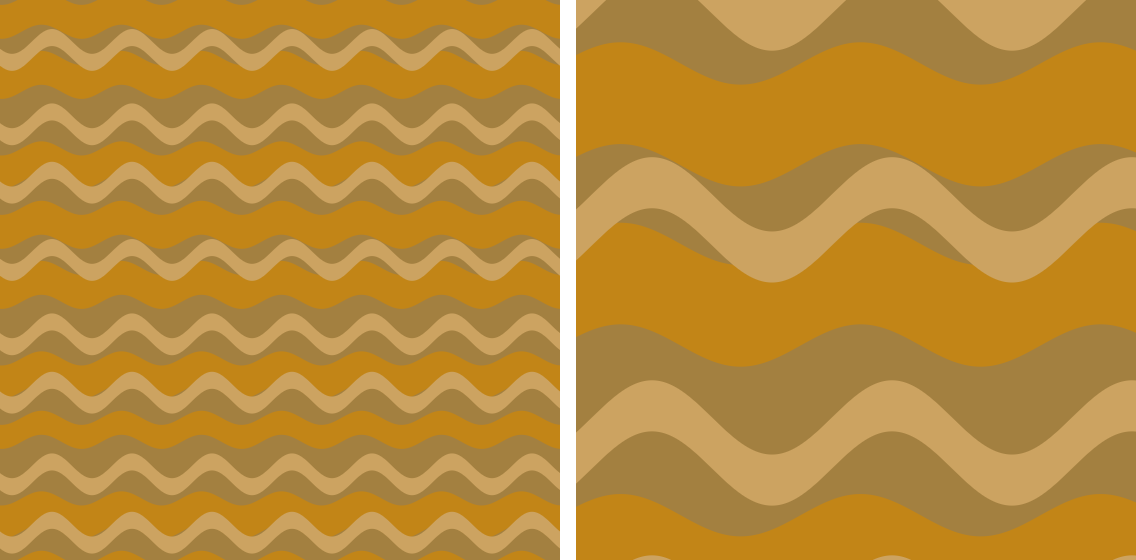
Left: the whole. Right: its middle third, enlarged.
This pattern is drawn by a WebGL 1 fragment shader. Its source:

```glsl
precision highp float;

uniform vec2 u_resolution;

const float TAU = 6.2831853;
const float WAVES_ACROSS = 7.0;
const float ROWS = 8.0;

const vec3 ORANGE = vec3(0.76, 0.52, 0.09);
const vec3 BROWN = vec3(0.64, 0.50, 0.25);
const vec3 SAND = vec3(0.80, 0.64, 0.38);

// Wave shape: amplitude in canvas heights, crest position in wavelengths
const float RIBBON_AMP = 0.0221;
const float RIBBON_CREST = 0.650;
const float RIBBON_HALF = 0.0152;
const float BAND_AMP = 0.0126;
const float BAND_CREST = 0.519;

// Three kinds of row make a group; the last group drops its first row
const float GROUP_STEP = 0.375;
const float LAST_GROUP_SHIFT = 0.125;
const float FIRST_SHORT_ROW = 6.0;
const vec3 RIBBON_Y = vec3(0.0892, 0.2220, 0.3262);
const vec3 BAND_OFFSET = vec3(-0.0091, -0.0075, 0.0215);
const vec3 BAND_HALF = vec3(0.0234, 0.0505, 0.0234);

float pick(vec3 values, float kind) {
  return dot(values, vec3(equal(vec3(kind), vec3(0.0, 1.0, 2.0))));
}

// Coverage of a wavy stripe that wraps vertically; p.y runs downward
float stripe(vec2 p, float centre, float halfWidth, float amp, float crest) {
  float angle = TAU * (p.x * WAVES_ACROSS - crest);
  float slope = amp * TAU * WAVES_ACROSS * sin(angle);
  float offset = fract(p.y - centre + amp * cos(angle) + 0.5) - 0.5;
  float dist = (abs(offset) - halfWidth) / sqrt(1.0 + slope * slope);
  return clamp(0.5 - dist * u_resolution.y, 0.0, 1.0);
}

void main() {
  vec2 p = gl_FragCoord.xy / u_resolution;
  p.y = 1.0 - p.y;

  float band = 0.0;
  float ribbon = 0.0;
  for (float row = 0.0; row < ROWS; row += 1.0) {
    float shortGroup = step(FIRST_SHORT_ROW, row);
    float slot = row + shortGroup;
    float group = floor((slot + 0.5) / 3.0);
    float kind = slot - 3.0 * group;
    float y = group * GROUP_STEP - shortGroup * LAST_GROUP_SHIFT + pick(RIBBON_Y, kind);

    band = max(band, stripe(p, y + pick(BAND_OFFSET, kind), pick(BAND_HALF, kind),
                            BAND_AMP, BAND_CREST));
    ribbon = max(ribbon, stripe(p, y, RIBBON_HALF, RIBBON_AMP, RIBBON_CREST));
  }

  // Ribbons lie over the broad bands
  vec3 colour = mix(ORANGE, BROWN, band);
  colour = mix(colour, SAND, ribbon);
  gl_FragColor = vec4(colour, 1.0);
}
```
